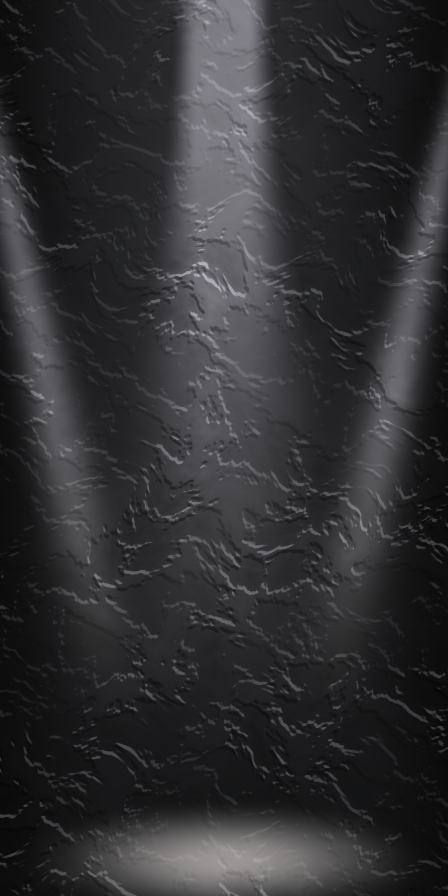
Write a Shadertoy shader that draws this background.

```glsl
const vec3 STONE_TINT = vec3(0.96, 0.97, 1.03);
const vec3 BEAM_TINT = vec3(1.00, 0.98, 1.04);
const vec3 WARM_TINT = vec3(1.03, 1.00, 0.98);
const float STONE_LEVEL = 0.085;
const float HALO_LEVEL = 0.10;
const float CENTER_LEVEL = 0.32;
const float SIDE_LEVEL = 0.31;
const float POOL_LEVEL = 0.50;
const float AXIS_X = 0.493;
const float SIDE_SLOPE = 0.215;
const vec2 POOL_POS = vec2(0.505, 0.08);
const vec2 POOL_RADII = vec2(0.42, 0.125);
const vec2 LIGHT_STEP = vec2(0.003, 0.006);
const float CHIP_FREQ = 9.0;

vec2 hash2(vec2 cell) {
    vec3 h = fract(cell.xyx * vec3(0.1031, 0.1030, 0.0973));
    h += dot(h, h.yzx + 33.33);
    return fract((h.xx + h.yz) * h.zy);
}

// Distance to the nearest scattered point
float cellular(vec2 p) {
    vec2 cell = floor(p), local = fract(p);
    float nearest = 4.0;
    for (int y = -1; y <= 1; y++) {
        for (int x = -1; x <= 1; x++) {
            vec2 offset = vec2(x, y);
            vec2 delta = offset + hash2(cell + offset) - local;
            nearest = min(nearest, dot(delta, delta));
        }
    }
    return sqrt(nearest);
}

// Height of the rough plaster, from warped cellular layers
float relief(vec2 p) {
    p += 0.020 * sin(p.yx * vec2(19.0, 23.0) + 2.0 * sin(p * 11.0));
    p = mat2(0.92, 0.39, -0.39, 0.92) * p * vec2(0.85, 1.15);
    float height = 0.0, amplitude = 0.5;
    for (int i = 0; i < 4; i++) {
        height += amplitude * cellular(p * CHIP_FREQ * exp2(float(i) * 1.08) + float(i) * 17.3);
        amplitude *= 0.58;
    }
    return height;
}

float plateau(float height) {
    return smoothstep(0.40, 0.56, height);
}

// Broad areas where the surface is more broken
float wear(vec2 p) {
    float waves = sin(p.x * 9.0 + 2.0 * sin(p.y * 5.0)) * sin(p.y * 8.0 + 1.7 * sin(p.x * 7.0));
    return smoothstep(-0.5, 0.9, waves + 0.8 * (0.5 - cellular(p * 4.5 + 3.1)));
}

float centerBeam(vec2 p) {
    float width = mix(0.145, 0.085, smoothstep(0.7, 2.0, p.y));
    float softness = mix(0.9, 0.35, smoothstep(0.7, 2.0, p.y));
    float d = abs(p.x - AXIS_X - 0.005) / width;
    float profile = 1.0 - smoothstep(1.0 - softness, 1.0 + softness, d);
    return profile * smoothstep(0.40, 1.85, p.y);
}

float sideBeams(vec2 p) {
    float rise = p.y - 1.115;
    float width = max(0.054 - 0.035 * rise, 0.015);
    float d = (abs(p.x - AXIS_X) - 0.382 - SIDE_SLOPE * rise) / width;
    return exp(-d * d) * smoothstep(0.30, 1.20, p.y) * (1.0 - 0.5 * smoothstep(1.5, 1.9, p.y));
}

float floorPool(vec2 p) {
    return 1.0 - smoothstep(0.05, 1.12, length((p - POOL_POS) / POOL_RADII));
}

void mainImage(out vec4 fragColor, in vec2 fragCoord) {
    vec2 p = fragCoord / iResolution.xy * vec2(1.0, 2.0);

    // Light falling on the wall and the floor
    float fromAxis = (p.x - AXIS_X) / 0.30;
    float halo = exp(-fromAxis * fromAxis) * smoothstep(0.15, 0.75, p.y);
    float center = CENTER_LEVEL * centerBeam(p);
    float side = SIDE_LEVEL * sideBeams(p);
    float pool = POOL_LEVEL * floorPool(p);
    float beams = center + side + pool;
    float edgeShade = 1.0 - 0.45 * smoothstep(0.30, 0.52, abs(p.x - 0.5));
    float ambient = STONE_LEVEL * edgeShade + HALO_LEVEL * halo;

    // Chipped relief, lit along one direction
    float height = relief(p);
    float slope = plateau(height) - plateau(relief(p + LIGHT_STEP));
    float broken = mix(0.30, 1.0, wear(p)) * (1.0 - 0.75 * floorPool(p));
    float chips = smoothstep(0.08, 0.65, slope) * broken;
    float hollows = smoothstep(0.05, 0.60, -slope) * broken;
    float mottling = 1.0 + 0.55 * (height - 0.48) * broken;

    vec3 beamTint = mix(WARM_TINT, BEAM_TINT, smoothstep(0.5, 1.2, p.y));
    vec3 color = STONE_TINT * ambient + beamTint * beams;
    color *= mottling * (1.0 - 0.35 * hollows);
    color += STONE_TINT * chips * (0.20 + 0.25 * beams);
    fragColor = vec4(clamp(color, 0.0, 1.0), 1.0);
}
```
